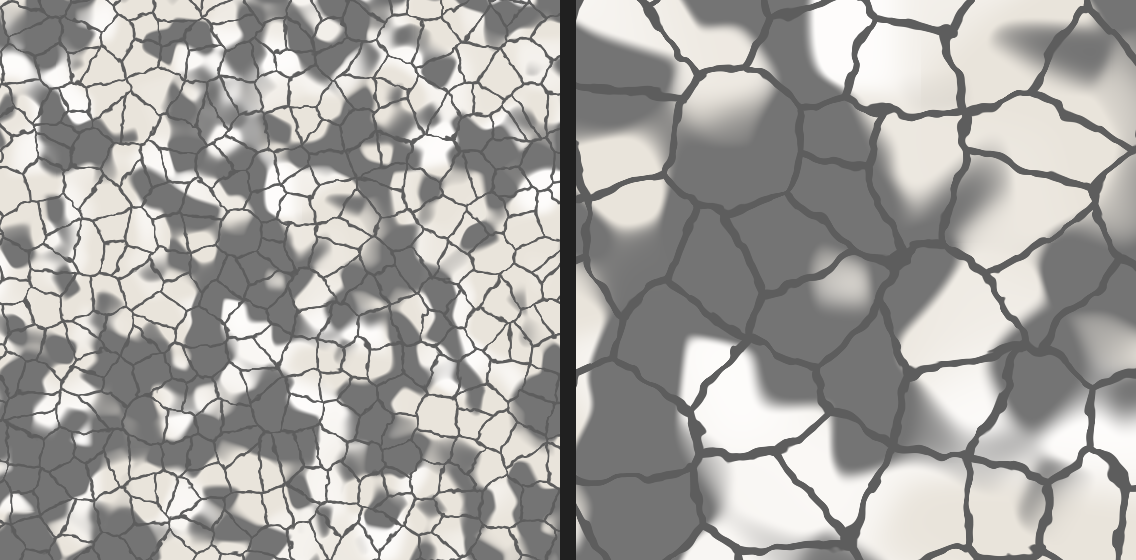
Left: the whole. Right: its middle third, enlarged.
Give the GLSL for this texture, as a Shadertoy shader.

```glsl
const vec3 CREAM = vec3(0.915, 0.895, 0.86);
const vec3 WHITE = vec3(0.995, 0.99, 0.985);
const vec3 GREY = vec3(0.455);
const vec3 CRACK = vec3(0.365);

const float CELLS = 17.5;           // crack cells across the canvas
const float CRACK_WIDTH = 0.0046;
const float ROUGH_SCALE = 62.0;     // jaggedness of the cracks
const float ROUGH_AMOUNT = 0.0075;
const float FINE_SCALE = 140.0;
const float FINE_AMOUNT = 0.0030;
const float PATCH_SCALE = 10.0;     // large grey patches
const float LOBE_SCALE = 23.0;      // round lobes on their rims
const float LOBE_SHARE = 0.54;
const float PATCH_LOW = 0.44;       // soft rim of the patches
const float PATCH_HIGH = 0.585;
const float TINT_SCALE = 13.0;

vec2 hash2(vec2 p) {
    vec3 q = fract(p.xyx * vec3(0.1031, 0.1030, 0.0973));
    q += dot(q, q.yzx + 33.33);
    return fract((q.xx + q.yz) * q.zy);
}

// Soft cellular noise: random values blended by distance to their points
vec2 softCells(vec2 p) {
    vec2 base = floor(p), total = vec2(0.0);
    float weights = 0.0;
    for (int y = -1; y <= 1; y++)
    for (int x = -1; x <= 1; x++) {
        vec2 cell = base + vec2(x, y);
        vec2 toPoint = cell + hash2(cell) - p;
        float w = exp(-5.0 * dot(toPoint, toPoint));
        total += w * hash2(cell + 157.0);
        weights += w;
    }
    return total / weights;
}

// Distance to the nearest Voronoi border, in cell units
float borderDistance(vec2 p) {
    vec2 base = floor(p), nearest = vec2(0.0);
    float best = 9.0;
    for (int y = -2; y <= 2; y++)
    for (int x = -2; x <= 2; x++) {
        vec2 cell = base + vec2(x, y);
        vec2 toPoint = cell + hash2(cell) - p;
        float d = dot(toPoint, toPoint);
        if (d < best) { best = d; nearest = toPoint; }
    }
    float border = 9.0;
    for (int y = -3; y <= 3; y++)
    for (int x = -3; x <= 3; x++) {
        vec2 cell = base + vec2(x, y);
        vec2 toPoint = cell + hash2(cell) - p;
        vec2 across = toPoint - nearest;
        if (dot(across, across) > 1e-5)
            border = min(border, dot(0.5 * (nearest + toPoint), normalize(across)));
    }
    return border;
}

void mainImage(out vec4 fragColor, in vec2 fragCoord) {
    vec2 uv = fragCoord / iResolution.y;
    float pixel = 1.0 / iResolution.y;

    // Pale ground with white glows
    float tint = softCells(uv * TINT_SCALE + 211.0).x;
    vec3 color = mix(CREAM, WHITE, smoothstep(0.40, 0.95, tint));

    // Soft grey patches
    float large = softCells(uv * PATCH_SCALE + 71.0).x;
    float lobes = softCells(uv * LOBE_SCALE + 313.0).y;
    float patches = mix(large, lobes, LOBE_SHARE);
    color = mix(color, GREY, smoothstep(PATCH_LOW, PATCH_HIGH, patches));

    // Jagged cracks
    vec2 rough = (softCells(uv * ROUGH_SCALE + 17.0) - 0.5) * ROUGH_AMOUNT
               + (softCells(uv * FINE_SCALE + 43.0) - 0.5) * FINE_AMOUNT;
    float crack = borderDistance((uv + rough) * CELLS + 29.0) / CELLS;
    float halfWidth = 0.5 * CRACK_WIDTH;
    float line = 1.0 - smoothstep(halfWidth - 0.6 * pixel, halfWidth + 0.6 * pixel, crack);
    color = mix(color, CRACK, line);

    fragColor = vec4(color, 1.0);
}
```
